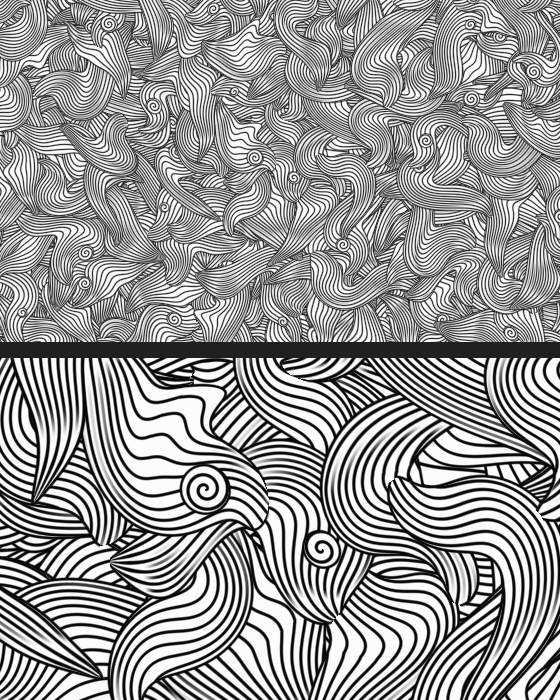
Top: the whole. Bottom: its middle third, enlarged.
Write a Shadertoy shader that draws this pattern.

```glsl
// Ink drawing of overlapping wavy hair locks with small curled ends.
// Each grid cell scatters one bent, swirled, tapering lock; locks are painted
// over each other, and line widths come from the gradient of their coordinates.

vec4 hash4(vec2 p) {
    vec4 h = fract(p.xyxy * vec4(0.1031, 0.1030, 0.0973, 0.1099));
    h += dot(h, h.wzxy + 33.33);
    return fract((h.xxyz + h.yzzw) * h.zywx);
}

mat2 rot(float a) {
    float c = cos(a), s = sin(a);
    return mat2(c, s, -s, c);
}

float softness() { return 0.95 / iResolution.y; }

// Ink of a line with the given half width, d away from its middle
float stroke(float d, float halfWidth) {
    float aa = softness();
    return 1.0 - smoothstep(halfWidth - aa, halfWidth + aa, d);
}

float toInteger(float x) { return abs(fract(x + 0.5) - 0.5); }

// Parallel strands; every second one fades out where they crowd together
float strandInk(float phase, float spacing, float halfWidth) {
    float all = stroke(toInteger(phase) * spacing, min(halfWidth, 0.28 * spacing));
    float sparse = stroke(toInteger(0.5 * phase) * 2.0 * spacing,
                          min(halfWidth, 0.56 * spacing));
    return mix(sparse, all, smoothstep(0.0050, 0.0068, spacing));
}

// Lock coordinates: x across the outline (-1..1), y across the strands,
// z along the lock from pointed tip (0) to round head (1)
vec3 lockCoords(vec2 q, vec2 head, vec2 size, vec4 rnd) {
    vec2 e = q - head;
    float swirl = (rnd.x < 0.5 ? -1.0 : 1.0) * (1.0 + 1.3 * rnd.y);
    q = head + rot(swirl * exp(-dot(e, e) / 0.008)) * e;
    float along = q.x / size.x + 0.5;
    float t = clamp(along, 0.001, 0.999);
    float v = q.y - 0.026 * sin(6.5 * along + 6.28 * rnd.z)
                  - 0.004 * sin(15.0 * along + 9.0 * rnd.w);
    float width = size.y * 2.38 * pow(t, 0.8) * sqrt(1.0 - t);
    float fan = size.y * min(1.0, 1.7 * t + 0.06);
    return vec3(v / width, v / mix(width, fan, rnd.w), along);
}

// Paints one lock, and on some locks a spiral curl at the head
float paintLock(float ink, vec2 p, vec2 id, vec2 centre) {
    vec4 a = hash4(id), b = hash4(id + 57.3);
    vec2 size = vec2(mix(0.25, 0.41, a.x), mix(0.040, 0.075, a.y));
    vec2 head = vec2(0.27 * size.x, (b.x - 0.5) * size.y);
    mat2 turn = rot(6.2832 * a.z);
    vec2 q = turn * (p - centre);
    float aa = softness();

    vec3 c = lockCoords(q, head, size, b);
    if (abs(c.x) < 1.4 && c.z > 0.01 && c.z < 0.995) {
        float eps = 0.0004;
        vec3 dx = (lockCoords(q + vec2(eps, 0.0), head, size, b) - c) / eps;
        vec3 dy = (lockCoords(q + vec2(0.0, eps), head, size, b) - c) / eps;
        float edge = (1.0 - abs(c.x)) / length(vec2(dx.x, dy.x));
        float strands = floor(size.y / mix(0.0095, 0.0130, a.w) + 0.5);
        float spacing = 1.0 / (strands * length(vec2(dx.y, dy.y)));
        float tip = 1.0 - smoothstep(0.0, 0.2, c.z);
        float lines = strandInk(c.y * strands, spacing, 0.0015 + 0.0006 * tip);
        lines = max(lines, stroke(edge, 0.0027));
        ink = mix(ink, lines, smoothstep(-aa, aa, edge));
    }

    // Curl: a spiral line inside a small outlined disc
    vec2 e = q - head;
    float r = length(e), radius = mix(0.014, 0.027, b.y);
    if (a.w > 0.6 && r < radius + aa) {
        float side = b.x < 0.5 ? -1.0 : 1.0;
        float turns = r / 0.0100 + side * atan(e.y, e.x) / 6.2832;
        float lines = stroke(toInteger(turns) * 0.0100, 0.0016);
        lines = max(lines, stroke(radius - r, 0.0024));
        ink = mix(ink, lines, smoothstep(-aa, aa, radius - r));
    }
    return ink;
}

void mainImage(out vec4 fragColor, in vec2 fragCoord) {
    vec2 p = fragCoord / iResolution.y;

    // Wavy strands that fill the gaps between locks
    float wave = p.y + 0.06 * sin(8.0 * p.x + 2.0 * sin(7.0 * p.y))
                     + 0.02 * sin(21.0 * p.x - 9.0 * p.y);
    float phase = wave / 0.011;
    float slope = length(vec2(dFdx(phase), dFdy(phase))) * iResolution.y;
    float ink = strandInk(phase, 1.0 / max(slope, 1.0), 0.0016);

    // Gentle bending of the plane, then two layers of scattered locks
    p += 0.012 * sin(11.0 * p.yx + vec2(0.0, 2.0));
    for (int layer = 0; layer < 2; layer++) {
        float cell = 0.13 + 0.012 * float(layer);
        vec2 base = floor(p / cell);
        for (int y = -2; y <= 2; y++)
        for (int x = -2; x <= 2; x++) {
            vec2 id = base + vec2(x, y);
            vec2 seed = id + 101.0 * float(layer) + 40.0;
            vec2 centre = (id + hash4(seed + 7.7).xy) * cell;
            ink = paintLock(ink, p, seed, centre);
        }
    }

    vec3 paper = vec3(0.99), black = vec3(0.03);
    fragColor = vec4(mix(paper, black, ink), 1.0);
}
```
